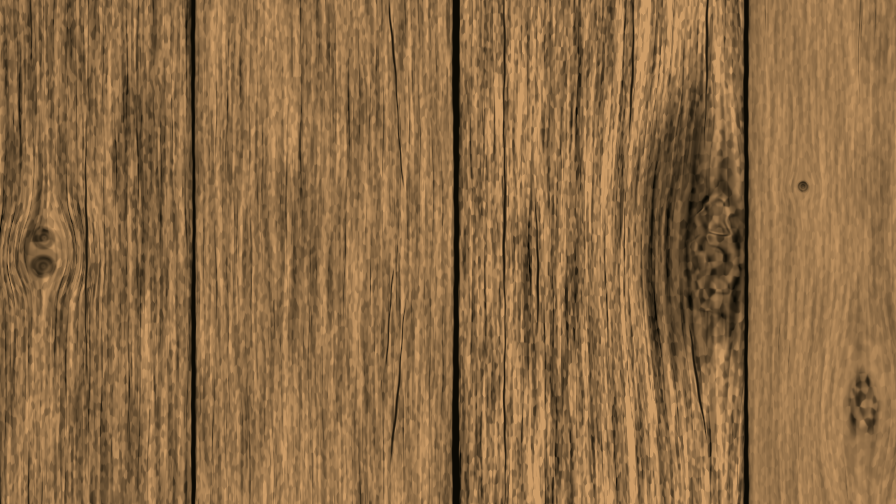
Give the GLSL for this texture, as a Shadertoy shader.

```glsl
// Four weathered vertical planks with dark seams, knots, rings and drying cracks.
// Stretched cellular noise forms the fibres; knots push the grain coordinate
// sideways, and one tone value is finally mapped onto a brown ramp.

// Seams: x and half width. Knots: centre and radii. Cracks: both end points.
const vec2 SEAMS[3] = vec2[3](vec2(.384, .0036), vec2(.905, .006), vec2(1.481, .0038));
const vec4 KNOTS[5] = vec4[5](
    vec4(.088, .528, .021, .021), vec4(.086, .472, .023, .021),
    vec4(1.425, .5, .055, .14), vec4(1.713, .197, .03, .065),
    vec4(1.593, .63, .011, .011));
const vec4 CRACKS[9] = vec4[9](
    vec4(.771, 1.02, .801, .618), vec4(.782, .472, .764, .264),
    vec4(.806, .41, .775, .074), vec4(1., 1.1, 1.002, -.1),
    vec4(1.261, 1.1, 1.25, .72), vec4(1.407, 1.1, 1.398, .7),
    vec4(1.366, .363, 1.403, .12), vec4(.171, .78, .171, .236),
    vec4(1.063, .618, 1.069, .34));

vec3 hash3(vec2 p) {
    vec3 q = vec3(dot(p, vec2(127.1, 311.7)), dot(p, vec2(269.5, 183.3)), dot(p, vec2(419.2, 371.9)));
    return fract(sin(q) * 43758.5);
}

// Cellular noise: random cell values blended by distance, centred on zero
float cellular(vec2 p) {
    vec2 cell = floor(p), f = p - cell;
    float sum = 0., weight = 0.;
    for (int j = -1; j <= 1; j++)
    for (int i = -1; i <= 1; i++) {
        vec2 o = vec2(i, j);
        vec3 h = hash3(cell + o);
        vec2 d = o + h.xy - f;
        float w = exp(-6. * dot(d, d));
        sum += w * h.z;
        weight += w;
    }
    return sum / weight - .5;
}

int plankAt(float x) {
    int plank = 0;
    for (int i = 0; i < 3; i++) plank += int(x > SEAMS[i].x);
    return plank;
}

// Tapering splits, at most one per staggered cell; scale is cells per unit
float splits(vec2 g, vec2 scale, float density, float px) {
    vec2 q = g * scale;
    q.y += 9. * hash3(vec2(floor(q.x), 5.)).x;
    vec2 f = fract(q);
    vec3 h = hash3(floor(q));
    float taper = 4. * f.y * (1. - f.y);
    float d = abs(f.x - .3 - .4 * h.x - .05 * sin(f.y * 9. + h.y * 6.)) / scale.x;
    float w = .06 / scale.x * taper * h.y;
    return step(h.z, density) * taper * (1. - smoothstep(w - px, w + px, d));
}

void mainImage(out vec4 fragColor, in vec2 fragCoord) {
    vec2 p = fragCoord / iResolution.y;
    float px = 1. / iResolution.y;
    float wobble = .0007 * sin(p.y * 9.) + .0004 * sin(p.y * 61. + 2.) + .0003 * sin(p.y * 137.);
    int plank = plankAt(p.x + wobble);

    // Grain coordinate bent around the knots of this plank
    vec2 g = p + vec2(.002 * sin(p.y * 6. + p.x * 9.) + .0005 * sin(p.y * 31. + p.x * 40.), 0.);
    for (int i = 0; i < 5; i++) {
        vec4 k = KNOTS[i];
        vec2 d = p - k.xy, s = d / (k.zw * vec2(3., 2.4));
        if (plankAt(k.x) == plank) g.x -= .6 * d.x * exp(-dot(s, s));
    }

    // Fibres from fine to broad, plus weathered specks
    vec2 n = g + float(plank) * vec2(7.3, 3.1);
    float fine = cellular(n * vec2(190., 8.));
    float mid = cellular(n * vec2(75., 4.));
    float broad = cellular(n * vec2(12., 3.));
    float speck = cellular(n * vec2(210., 75.));
    float contrast = vec4(.85, .75, 1.15, .35)[plank];
    float tone = vec4(.69, .79, .81, .83)[plank];
    tone += contrast * (.5 * fine + .34 * mid + .17 * broad + .42 * speck);
    float density = vec4(.5, .5, .5, 0.)[plank];
    tone -= .45 * splits(n, vec2(42., 3.2), density, px);
    tone -= .3 * splits(n + 3.7, vec2(85., 9.), density, px);

    // Dark stain with curved growth lines beside the large knot
    if (plank == 2) {
        float r = length((p - vec2(1.37, .53)) / vec2(.15, .32)) + .25 * mid + .35 * broad;
        float stain = 1. - smoothstep(.5, 1.05, r);
        float growth = pow(.5 + .5 * sin(g.x * 190. + 2. * broad), 6.);
        tone = mix(tone, .45 + .55 * (tone - .75), .85 * stain) - .26 * stain * growth;
    }
    // Cathedral rings on the smooth plank
    if (plank == 3) {
        float x = (g.x - 1.736) / .04;
        float field = sqrt(x * x + 1.05 - .8 * cos(22.8 * (p.y - .65)));
        tone += .035 * sin(14. * field + 1.5 * broad) - .12 * exp(-field * field);
    }

    // Knot cores with rings and dark rims
    for (int i = 0; i < 5; i++) {
        vec4 k = KNOTS[i];
        if (plankAt(k.x) != plank) continue;
        bool large = k.w > .1;
        float lumps = cellular(p * 34.);
        float r = length((p - k.xy) / k.zw) + (large ? .4 : .15) * lumps;
        float core = 1. - smoothstep(.8, 1.05, r);
        float rings = large ? .12 * sin(r * 11. + 9. * lumps) : .05 * sin(r * 15.);
        float inside = (plank == 3 ? .55 : .42) + rings + .55 * speck + .3 * fine;
        float rim = plank == 3 ? .13 : large ? .16 : .28;
        tone = mix(tone, inside, core) - rim * exp(-40. * (r - 1.) * (r - 1.));
    }

    // Long drying cracks
    for (int i = 0; i < 9; i++) {
        vec4 c = CRACKS[i];
        float t = clamp((p.y - c.y) / (c.w - c.y), 0., 1.);
        float taper = 4. * t * (1. - t);
        float x = mix(c.x, c.z, t) + .0012 * sin(p.y * 23. + c.x * 50.) + .0006 * sin(p.y * 83.);
        float w = .0025 * sqrt(taper) * (.7 + .3 * sin(p.y * 17. + c.x * 30.));
        float line = 1. - smoothstep(w - px, w + px, abs(p.x - x));
        tone = mix(tone, .1, line * min(1., 3. * taper));
    }

    // Seams with worn, shaded edges
    for (int i = 0; i < 3; i++) {
        float d = abs(p.x + wobble - SEAMS[i].x) - SEAMS[i].y * (1. + .2 * sin(p.y * 7. + float(i)));
        tone *= 1. - .25 * exp(-max(d, 0.) * 150.);
        tone *= smoothstep(-px, px, d + .0015 * fine);
    }

    vec3 brown = mix(vec3(.045, .035, .01), vec3(.75, .572, .375), clamp(tone, 0., 1.08));
    fragColor = vec4(brown, 1.);
}
```
